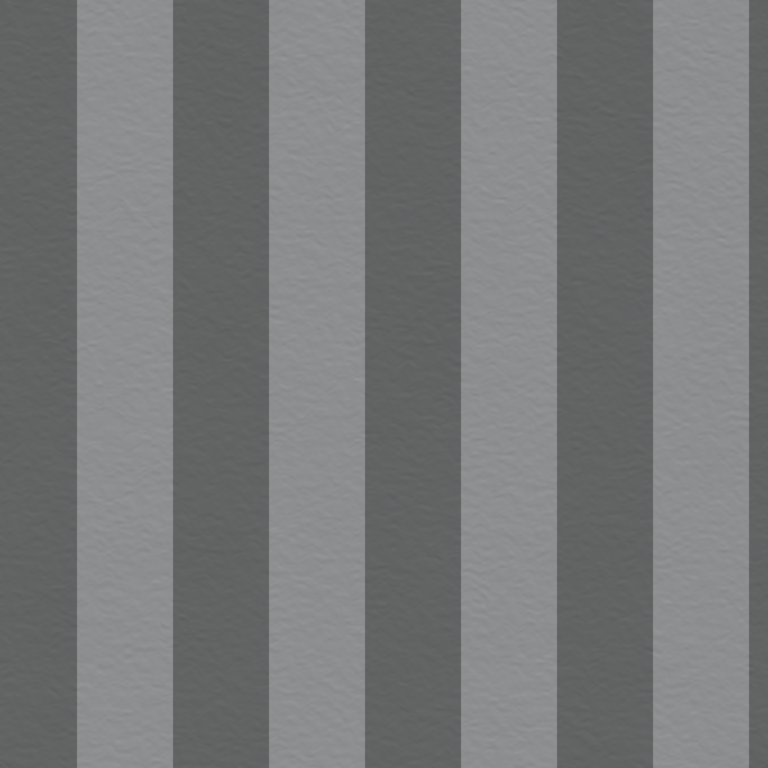
A three.js fragment shader for this pattern:

```glsl
// Four pairs of broad grey vertical stripes on finely embossed paper.
varying vec2 vUv;

float hash(vec2 p) {
  vec3 q = fract(vec3(p.xyx) * 0.1031);
  q += dot(q, q.yzx + 33.33);
  return fract((q.x + q.y) * q.z);
}

// Value noise that wraps after a whole number of cells.
float wrapNoise(vec2 uv, vec2 cells) {
  vec2 p = uv * cells;
  vec2 i = floor(p);
  vec2 f = fract(p);
  f = f * f * (3.0 - 2.0 * f);
  vec2 a = mod(i, cells);
  vec2 b = mod(i + 1.0, cells);
  return mix(mix(hash(a), hash(vec2(b.x, a.y)), f.x),
             mix(hash(vec2(a.x, b.y)), hash(b), f.x), f.y);
}

// Paper relief: short, wavy horizontal creases with finer grain.
float paperHeight(vec2 uv) {
  uv.y += 0.008 * wrapNoise(uv, vec2(64.0, 48.0));
  return 0.65 * wrapNoise(uv, vec2(84.0, 156.0))
       + 0.35 * wrapNoise(uv + 0.37, vec2(170.0, 260.0));
}

void main() {
  // Signed distance to the nearest stripe edge, positive inside a light stripe.
  float phase = fract((vUv.x - 0.1628) * 4.0 + 0.5) - 0.5;
  float inside = (0.25 - abs(phase)) / 4.0;
  float light = smoothstep(-0.001, 0.001, inside);
  vec3 color = mix(vec3(0.383, 0.387, 0.388), vec3(0.551, 0.556, 0.560), light);

  // Emboss the relief with light from above, plus faint tonal drift.
  float relief = paperHeight(vUv + vec2(0.0006, 0.0018)) - paperHeight(vUv - vec2(0.0006, 0.0018));
  float drift = wrapNoise(vUv, vec2(14.0, 18.0)) - 0.5;
  color -= relief * mix(0.032, 0.045, light);
  color += drift * 0.006;

  gl_FragColor = vec4(color, 1.0);
}
```
